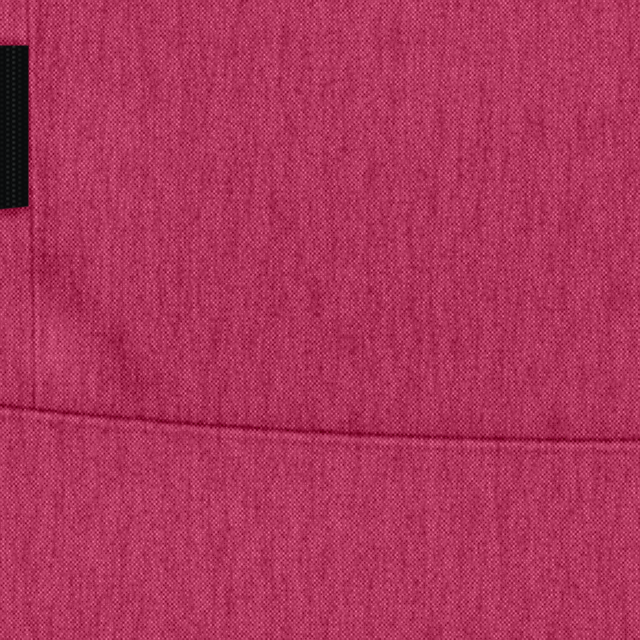
Reproduce this texture procedurally as a three.js fragment shader.

```glsl
// Woven crimson cloth with a curved hem, an upright side seam and a black strap end.
// Cellular noise at several stretches makes yarn slubs over a sine weave;
// folds and seams are soft bands that shift one shared tone value.
varying vec2 vUv;

const vec3 CLOTH = vec3(0.68, 0.2, 0.35);
const vec3 TONE_STEP = vec3(0.063, 0.062, 0.063);
const vec3 STRAP_DARK = vec3(0.035, 0.04, 0.042);
const vec3 STRAP_RIB = vec3(0.19, 0.2, 0.2);
const vec2 YARNS = vec2(292.0, 276.0);
const float PI = 3.14159;

vec2 hash2(vec2 p) {
  vec3 q = fract(p.xyx * vec3(0.1031, 0.1030, 0.0973));
  q += dot(q, q.yzx + 33.33);
  return fract((q.xx + q.yz) * q.zy);
}

// Distance to the nearest scattered point, centred near zero
float cellular(vec2 p) {
  vec2 cell = floor(p), f = fract(p);
  float nearest = 4.0;
  for (int j = -1; j <= 1; j++) {
    for (int i = -1; i <= 1; i++) {
      vec2 o = vec2(float(i), float(j));
      vec2 r = o + hash2(cell + o) - f;
      nearest = min(nearest, dot(r, r));
    }
  }
  return sqrt(nearest) - 0.47;
}

// Smooth bump of a given half width
float band(float d, float width) {
  d /= width;
  return exp(-d * d);
}

float blob(vec2 p, vec2 centre, vec2 size) {
  vec2 d = (p - centre) / size;
  return exp(-dot(d, d));
}

float boxMask(vec2 p, vec2 lo, vec2 hi, float soft) {
  vec2 a = smoothstep(lo - soft, lo + soft, p);
  vec2 b = 1.0 - smoothstep(hi - soft, hi + soft, p);
  return a.x * a.y * b.x * b.y;
}

float segmentDistance(vec2 p, vec2 a, vec2 b) {
  vec2 ab = b - a;
  return length(p - a - ab * clamp(dot(p - a, ab) / dot(ab, ab), 0.0, 1.0));
}

// Alternating yarns; each crossing has its own brightness, fading at its rim
float weave(vec2 p) {
  vec2 q = (p + 0.0006 * sin(p.yx * vec2(61.0, 47.0))) * YARNS;
  float checker = sin(q.x * PI) * sin(q.y * PI);
  float knot = hash2(floor(q)).x - 0.5;
  float slub = cellular(p * vec2(125.0, 15.0));
  float fleck = cellular(p * vec2(190.0, 120.0) + 17.0);
  float streak = sin(p.x * 83.0 + 2.0 * sin(p.y * 5.0))
               + sin(p.x * 191.0 + 1.5 * sin(p.y * 9.0 + p.x * 13.0));
  return checker * (1.45 - 1.2 * slub) + 2.8 * knot * abs(checker)
       - 1.3 * slub - 2.0 * fleck + 0.12 * streak;
}

// Broad light and shadow on the upper panel
float folds(vec2 p) {
  float crease = segmentDistance(p, vec2(0.075, 0.575), vec2(0.22, 0.40));
  float t = -0.85 * band(crease, 0.032);
  t += 0.75 * blob(p, vec2(0.095, 0.465), vec2(0.065, 0.085));
  t += 0.4 * blob(p, vec2(0.15, 0.73), vec2(0.09, 0.16));
  t -= 0.4 * blob(p, vec2(0.09, 0.61), vec2(0.06, 0.08));
  t += 0.25 * blob(p, vec2(0.75, 0.93), vec2(0.4, 0.16));
  return t - 0.2 * blob(p, vec2(0.5, 0.48), vec2(0.3, 0.15));
}

float hemHeight(float x) {
  return 0.366 - 0.112 * x + 0.058 * x * x;
}

// Dark groove with a shaded upper side and a lit rolled edge below
float hem(float d) {
  float shade = smoothstep(-0.002, 0.003, d) * exp(-max(d, 0.0) / 0.02);
  return -2.4 * band(d, 0.0038) - 0.85 * shade
       + 0.6 * band(d + 0.0085, 0.005) - 0.6 * band(d + 0.019, 0.004);
}

float sideSeam(float d) {
  return -1.3 * band(d, 0.003) + 0.85 * band(d - 0.007, 0.004)
       + 0.3 * band(d + 0.008, 0.004) - 0.35 * band(d - 0.017, 0.009);
}

vec3 strapColour(vec2 p) {
  float ribs = 0.5 + 0.5 * sin(p.x * PI * 210.0);
  float knots = 0.5 + 0.5 * sin(p.y * PI * 240.0 + floor(p.x * 105.0) * PI);
  float lit = band(p.x - 0.019, 0.016) * (0.75 - 0.5 * cellular(p * 150.0));
  return mix(STRAP_DARK, STRAP_RIB, ribs * knots * lit);
}

void main() {
  vec2 p = vUv;
  float hemOffset = p.y - hemHeight(p.x);
  float upper = smoothstep(-0.003, 0.003, hemOffset);
  float seamOffset = p.x - mix(0.053, 0.044, smoothstep(0.37, 1.0, p.y));

  // Cloth tone from weave, folds, seams and the strap's cast shadow
  float tone = weave(p) + hem(hemOffset);
  tone += upper * (folds(p) + sideSeam(seamOffset));
  tone += 0.25 * (1.0 - upper) * blob(p, vec2(0.2, 0.17), vec2(0.6, 0.15));
  tone += 0.45 * boxMask(p, vec2(-0.1, 0.94), vec2(0.04, 1.1), 0.006);
  tone -= 2.4 * boxMask(p, vec2(-0.1, 0.664), vec2(0.04, 0.936), 0.014);
  vec3 colour = CLOTH + TONE_STEP * clamp(tone, -5.0, 4.0);

  float strap = boxMask(p, vec2(-0.1, 0.673 + 0.1 * p.x), vec2(0.0445, 0.929), 0.002);
  gl_FragColor = vec4(clamp(mix(colour, strapColour(p), strap), 0.0, 1.0), 1.0);
}
```
